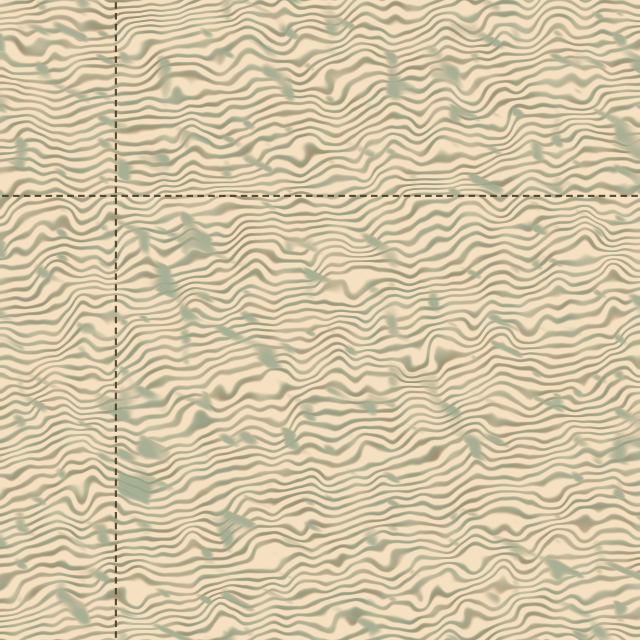
Reproduce this pattern procedurally as a WebGL 2 fragment shader.

```glsl
#version 300 es
precision highp float;

uniform vec2 u_resolution;
out vec4 fragColor;

// Integer lattice hash in 0..1
float hash(vec2 cell) {
    uvec2 q = uvec2(ivec2(cell)) * uvec2(1597334673u, 3812015801u);
    uint n = (q.x ^ q.y) * 1597334673u;
    n = (n ^ (n >> 15)) * 2246822519u;
    n ^= n >> 13;
    return float(n >> 8) / 16777216.0;
}

float noise(vec2 p) {
    vec2 cell = floor(p);
    vec2 f = p - cell;
    f = f * f * (3.0 - 2.0 * f);
    float low = mix(hash(cell), hash(cell + vec2(1, 0)), f.x);
    float high = mix(hash(cell + vec2(0, 1)), hash(cell + vec2(1, 1)), f.x);
    return mix(low, high, f.y);
}

// Height of the ripples, measured in line spacings
float ripplePhase(vec2 p) {
    float bend = 2.3 * noise(p * vec2(23.0, 19.0));
    bend += 0.9 * noise(p * vec2(47.0, 36.0) + 71.0);
    bend += 2.0 * noise(p * vec2(8.0, 7.0) + 33.0);
    return 66.0 * (p.y - 0.17 * p.x) + bend;
}

float dashedLine(float across, float along) {
    float stroke = 1.0 - smoothstep(0.0008, 0.0026, abs(across));
    float dash = 1.0 - smoothstep(0.24, 0.36, abs(fract(along * 59.0) - 0.5));
    return stroke * dash;
}

void main() {
    vec2 p = gl_FragCoord.xy / min(u_resolution.x, u_resolution.y);

    // Thin wavy lines of uneven strength
    float angle = 6.28318 * ripplePhase(p);
    float strength = mix(0.55, 1.1, noise(p * vec2(34.0, 42.0) + 15.0));
    float ink = strength * smoothstep(0.28, 1.0, 0.5 + 0.5 * cos(angle));

    // Slanted teal pools between the lines
    vec2 slanted = vec2(p.x, p.y + 0.45 * p.x);
    float pool = smoothstep(0.72, 0.95, noise(slanted * vec2(31.0, 53.0) + 120.0));
    ink = max(ink, 0.85 * pool);

    // Brown on one flank of each line, teal on the other
    float tealness = 0.5 + 0.35 * sin(angle) + 0.7 * (noise(p * 38.0 + 205.0) - 0.5);
    tealness = clamp(max(tealness, pool), 0.0, 1.0);
    vec3 inkColor = mix(vec3(0.63, 0.56, 0.44), vec3(0.60, 0.655, 0.55), tealness);

    vec3 paper = vec3(0.96, 0.88, 0.755);
    vec3 color = mix(paper, inkColor, clamp(ink, 0.0, 1.0));

    // Two dashed guide lines crossing the sheet
    float guides = max(dashedLine(p.x - 0.181, p.y), dashedLine(p.y - 0.694, p.x));
    color = mix(color, vec3(0.28, 0.23, 0.14), 0.9 * guides);

    fragColor = vec4(color, 1.0);
}
```
